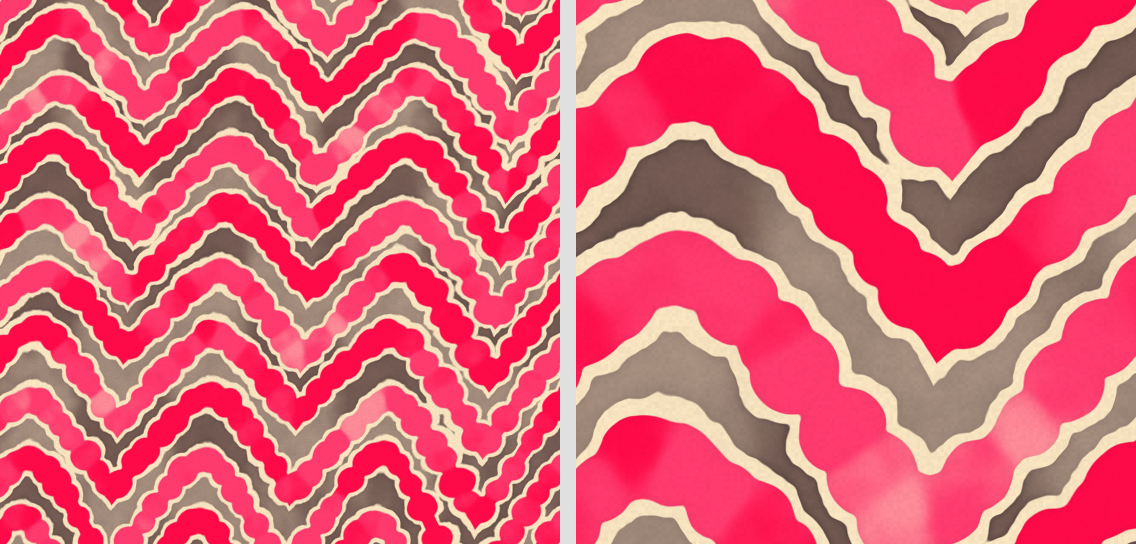
Left: the whole. Right: its middle third, enlarged.
A Shadertoy shader for this pattern:

```glsl
// Hand-painted watercolour chevrons: beaded red bands between washed taupe strokes on cream paper.
#define PERIOD 0.3275   // width of one chevron, in canvas heights
#define ROW 0.1146      // spacing of the red bands
#define AMP 0.155       // drop from crest to valley
#define BEADS 14.0      // dabs per chevron
#define BEAD_R 0.0242   // mean dab radius
#define GAP 0.0075      // bare paper beside each band
#define RED vec3(1.00, 0.04, 0.28)
#define PINK vec3(1.00, 0.23, 0.43)
#define PALE vec3(0.99, 0.58, 0.61)
#define CREAM vec3(0.97, 0.89, 0.75)
#define TAUPE vec3(0.63, 0.54, 0.48)
#define UMBER vec3(0.45, 0.35, 0.32)

float hash(vec2 c) {
    vec3 h = fract(c.xyx * vec3(0.1031, 0.1030, 0.0973));
    h += dot(h, h.yzx + 33.33);
    return fract((h.x + h.y) * h.z);
}

// Layered, warped sines, about -1 to 1
float wash(vec2 p) {
    float sum = 0.0, gain = 0.5;
    for (int i = 0; i < 4; i++) {
        p = mat2(0.8, 0.6, -0.6, 0.8) * p * 1.9 + 1.7;
        sum += gain * sin(p.x + 1.3 * sin(p.y)) * cos(0.7 * p.y + sin(p.x * 0.6));
        gain *= 0.65;
    }
    return sum;
}

float smoothMin(float a, float b, float k) {
    float h = max(k - abs(a - b), 0.0) / k;
    return min(a, b) - h * h * k * 0.25;
}

// Rounded crest at 0, pointed valley at 1
float chevron(float x) {
    float t = abs(fract(x / PERIOD + 0.5) - 0.5) * 2.0;
    return (sqrt(t * t + 0.06) - 0.245) / 0.785;
}

// Height of the centre of a band, measured downward
float bandY(float row, float x) {
    float low = max(row - 4.0, 0.0);
    float steep = 1.0 + 0.3 * smoothstep(0.5, 0.85, x) + 0.04 * low * low;
    float wobble = 0.006 * sin(x * 11.0 + row * 2.3) + 0.004 * sin(x * 23.0 - row * 4.1);
    return 0.04 + row * ROW + AMP * steep * chevron(x) + wobble;
}

float bandTone(float row, float x) {
    return 0.5 + 0.25 * sin(x * 9.5 + row * 2.4) + 0.15 * sin(x * 22.0 - row * 4.1);
}

void mainImage(out vec4 fragColor, in vec2 fragCoord) {
    float px = 1.0 / iResolution.y;
    vec2 paper = vec2(fragCoord.x, iResolution.y - fragCoord.y) * px;

    // Lean the columns, widen the last one and shake the hand
    vec2 p = paper;
    p.x += 0.085 * (paper.y - 0.47) - 0.08 - 0.023 * smoothstep(0.75, 0.93, paper.x);
    p += 0.0018 * vec2(wash(paper * 22.0), wash(paper.yx * 22.0 + 5.0));

    float firstRow = floor((p.y - 0.04 - AMP * chevron(p.x)) / ROW);
    float firstBead = floor(p.x / PERIOD * BEADS);
    float d = 1.0, tone = 0.0, weight = 1e-6, strokeRow = firstRow - 3.0;

    // Distance to the dabs of nearby bands, with their tones bleeding together
    for (int r = -2; r <= 1; r++) {
        float row = firstRow + float(r);
        float offset = p.y - bandY(row, p.x);
        if (offset > 0.0) strokeRow = row;
        d = smoothMin(d, abs(offset) * 0.65 - BEAD_R * 0.62, 0.003);
        for (int b = -2; b <= 2; b++) {
            vec2 id = vec2(firstBead + float(b), row) + 40.0;
            float size = hash(id), shift = hash(id + 71.0), dye = hash(id + 137.0);
            float x = (id.x - 39.5 + 0.5 * (shift - 0.5)) * PERIOD / BEADS;
            vec2 centre = vec2(x, bandY(row, x) + 0.007 * (dye - 0.5));
            float bead = length(p - centre) - BEAD_R * mix(0.82, 1.16, size);
            float w = exp(-bead / 0.005);
            tone += w * (bandTone(row, x) + 0.3 * (dye - 0.5));
            weight += w;
            d = smoothMin(d, bead, 0.003);
        }
    }
    tone = tone / weight + 0.1 * wash(paper * 12.0);

    // Red paint, paler where the brush ran wet
    vec3 red = mix(RED, PINK, smoothstep(0.36, 0.64, tone));
    red = mix(red, PALE, 0.9 * smoothstep(0.78, 1.0, tone));
    red *= 1.0 - 0.05 * exp(-abs(d) / 0.002);

    // Taupe strokes with uneven margins and pigment pooled at the rim
    float thin = smoothstep(0.75, 1.0, sin(p.x * 17.0 + strokeRow * 5.3));
    float rim = d - GAP - 0.003 * wash(paper * 30.0) - 0.004 * thin;
    float load = sin(p.x * 12.0 + strokeRow * 3.7) + 0.6 * sin(p.x * 27.0 + strokeRow * 1.9);
    float dark = smoothstep(-0.6, 0.6, load + 0.5 * wash(paper * 9.0));
    vec3 taupe = mix(TAUPE, UMBER, dark) * (1.0 + 0.06 * wash(paper * 25.0));
    taupe *= 1.0 - mix(0.07, 0.25, dark) * exp(-max(rim, 0.0) / 0.0018);

    // Paper, strokes, bands, then grain
    vec3 color = CREAM * (1.0 + 0.015 * wash(paper * 8.0));
    color = mix(color, taupe, smoothstep(-px, px, rim));
    color = mix(color, red, smoothstep(px, -px, d));
    color *= 1.0 + 0.04 * (hash(floor(paper * 480.0)) - 0.5);
    fragColor = vec4(clamp(color, 0.0, 1.0), 1.0);
}
```
